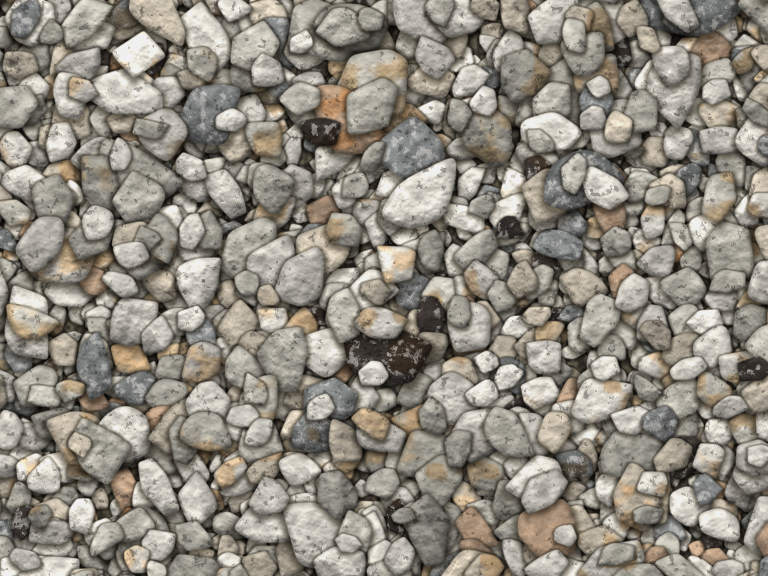
Write a Shadertoy shader that draws this texture.

```glsl
// Bed of mixed gravel: rounded angular pebbles in cream, grey, tan, rust and slate.
// Layers of jittered cells are walked from the top down until the view is blocked;
// each stone is a soft polygon, domed and mottled, that shades the stones beneath it.

#define LAYERS 6
#define SIDES 6
#define JITTER 0.35
#define EDGE_SOFTNESS 0.0034
#define SHADOW_DEPTH 0.56
#define SHADOW_REACH 0.16
#define DOME 0.90
#define BUMP 1.9
#define MOTTLE 0.52
#define EXPOSURE 1.02

const float TAU = 6.2831853;
const vec3 LIGHT = vec3(-0.22, 0.55, 0.80);
const vec3 SOIL = vec3(0.27, 0.25, 0.21);
const vec3 SHADOW_TINT = vec3(0.97, 1.0, 1.07);

// Cell size of each layer, and the share of its cells that hold a stone
const float cellSize[LAYERS] = float[](0.036, 0.050, 0.060, 0.100, 0.074, 0.048);
const float presence[LAYERS] = float[](1.0, 0.92, 0.78, 0.30, 0.38, 0.16);

float hash(vec2 p) {
    return fract(sin(dot(p, vec2(127.1, 311.7))) * 43758.5453);
}

float noise(vec2 p) {
    vec2 i = floor(p), f = fract(p);
    f = f * f * (3.0 - 2.0 * f);
    return mix(mix(hash(i), hash(i + vec2(1, 0)), f.x),
               mix(hash(i + vec2(0, 1)), hash(i + vec2(1, 1)), f.x), f.y);
}

// Each octave is turned and doubled; the values lie around 0.46
float fbm(vec2 p) {
    float sum = 0.0, amp = 0.5;
    for (int i = 0; i < 4; i++) {
        sum += amp * noise(p);
        p = mat2(1.6, 1.2, -1.2, 1.6) * p + 7.3;
        amp *= 0.55;
    }
    return sum;
}

// Soft polygon: x is 1 on the outline, yz is the gradient
vec3 pebble(vec2 q, vec2 seed, float sharpness) {
    float sum = 0.0;
    vec2 grad = vec2(0.0);
    for (int i = 0; i < SIDES; i++) {
        vec2 s = seed + float(i) * vec2(3.7, 1.9);
        float a = (float(i) + 0.75 * (hash(s) - 0.5)) * TAU / float(SIDES);
        vec2 n = vec2(cos(a), sin(a)) / mix(0.76, 1.10, hash(s + 5.1));
        float reach = max(dot(q, n), 1e-3);
        float w = pow(reach, sharpness - 1.0);
        sum += w * reach;
        grad += w * n;
    }
    float f = pow(sum, 1.0 / sharpness);
    return vec3(f, grad * f / sum);
}

vec3 stoneColor(float kind, float tone) {
    vec3 c = vec3(0.90, 0.88, 0.84);                        // cream
    c = mix(c, vec3(0.74, 0.725, 0.68), step(0.40, kind));  // grey
    c = mix(c, vec3(0.80, 0.755, 0.68), step(0.72, kind));  // tan
    c = mix(c, vec3(0.76, 0.64, 0.53), step(0.87, kind));   // rust
    c = mix(c, vec3(0.52, 0.53, 0.53), step(0.90, kind));   // slate
    c = mix(c, vec3(0.24, 0.215, 0.20), step(0.965, kind)); // dark
    return c * mix(0.82, 1.08, tone);
}

// Lit surface; grain holds mottle, bump and spots, f is the distance from the middle
vec3 stoneSurface(vec4 grain, float stain, vec2 q, float f, vec2 slope, vec2 seed) {
    float kind = hash(seed + 11.3);
    float flip = hash(seed + 2.2) < 0.5 ? -1.0 : 1.0;

    // Grain, rusty stains, pale flecks and dark pits
    vec3 c = stoneColor(kind, hash(seed + 4.6));
    c *= 1.0 + MOTTLE * flip * (grain.x - 0.46);
    stain *= step(0.75, hash(seed + 6.9));
    c *= mix(vec3(1.0), vec3(0.94, 0.84, 0.71), stain);
    float fleck = smoothstep(0.52, 0.70, grain.w);
    c = mix(c, vec3(0.80, 0.79, 0.77), fleck * (kind > 0.90 ? 0.65 : 0.15));
    c *= 1.0 - 0.30 * smoothstep(0.34, 0.22, grain.w);

    // Dome, random lean and one broken facet
    vec2 lean = vec2(hash(seed + 1.7), hash(seed + 9.2)) - 0.5;
    float facet = smoothstep(-0.08, 0.08, dot(q, normalize(lean + 1e-3)) - 0.15);
    vec2 tilt = slope * DOME * pow(min(f, 1.0), 3.2) + lean * (0.2 + 0.6 * facet);
    vec3 n = normalize(vec3(tilt - flip * grain.yz * BUMP, 1.0));
    float light = 0.37 + 0.70 * max(dot(n, LIGHT), 0.0);
    return c * light * (1.0 - 0.16 * smoothstep(0.80, 1.02, f));
}

void mainImage(out vec4 fragColor, in vec2 fragCoord) {
    vec2 p = fragCoord / iResolution.y;
    float soft = max(EDGE_SOFTNESS, 1.0 / iResolution.y);

    // Mineral texture shared by all stones
    vec2 m = p * 55.0;
    float h = fbm(m);
    vec2 bump = vec2(fbm(m + vec2(0.2, 0.0)), fbm(m + vec2(0.0, 0.2))) - h;
    vec4 grain = vec4(h, bump, fbm(m * 1.7 + 13.0));
    float stain = smoothstep(0.45, 0.75, noise(m * 0.6 + 9.0) + 0.5 * (h - 0.46));

    vec3 col = vec3(0.0), open = vec3(1.0); // open: light still let through
    for (int layer = LAYERS - 1; layer >= 0; layer--) {
        if (open.r < 0.01) break;
        float size = cellSize[layer];
        vec2 g = p / size + float(layer) * vec2(17.37, 29.61);
        // Nearer rows come first, over the rows behind
        for (int k = 0; k < 9; k++) {
            vec2 id = floor(g) + vec2(1 - k % 3, k / 3 - 1);
            vec2 seed = id + float(layer) * 0.37;
            if (open.r < 0.01 || hash(seed + 0.5) > presence[layer]) continue;
            vec2 wander = vec2(hash(seed + 1.3), hash(seed + 7.7)) - 0.5;
            vec2 d = g - id - 0.5 - 2.0 * JITTER * wander;
            float r = mix(0.42, 0.64, hash(seed + 5.9));
            if (length(d) > 1.5 * r + SHADOW_REACH) continue;

            // Turn, stretch and outline the stone
            float a = TAU * hash(seed + 3.1);
            mat2 turn = mat2(cos(a), -sin(a), sin(a), cos(a));
            float stretch = sqrt(mix(1.0, 1.65, hash(seed + 6.3)));
            vec2 scale = vec2(1.0 / stretch, stretch) / r;
            vec2 q = turn * d * scale;
            vec3 shape = pebble(q, seed, mix(6.0, 15.0, hash(seed + 2.9)));
            vec2 grad = (shape.yz * scale) * turn;
            float slope = max(length(grad), 1e-3);
            float dist = (shape.x - 1.0) / slope;
            vec2 dir = grad / slope;

            // The stone, then its contact shadow, deeper on the lower side
            float cover = 1.0 - smoothstep(-0.5, 0.5, dist * size / soft);
            if (cover > 0.0) col += open * cover * stoneSurface(grain, stain, q, shape.x, dir, seed);
            float shade = 1.0 - smoothstep(-0.03, SHADOW_REACH * (1.0 - 0.5 * dir.y), dist);
            open *= (1.0 - cover) * (1.0 - SHADOW_DEPTH * shade * SHADOW_TINT);
        }
    }
    col += open * SOIL * (0.5 + noise(p * 160.0));
    fragColor = vec4(min(col * EXPOSURE, 0.94), 1.0);
}
```
